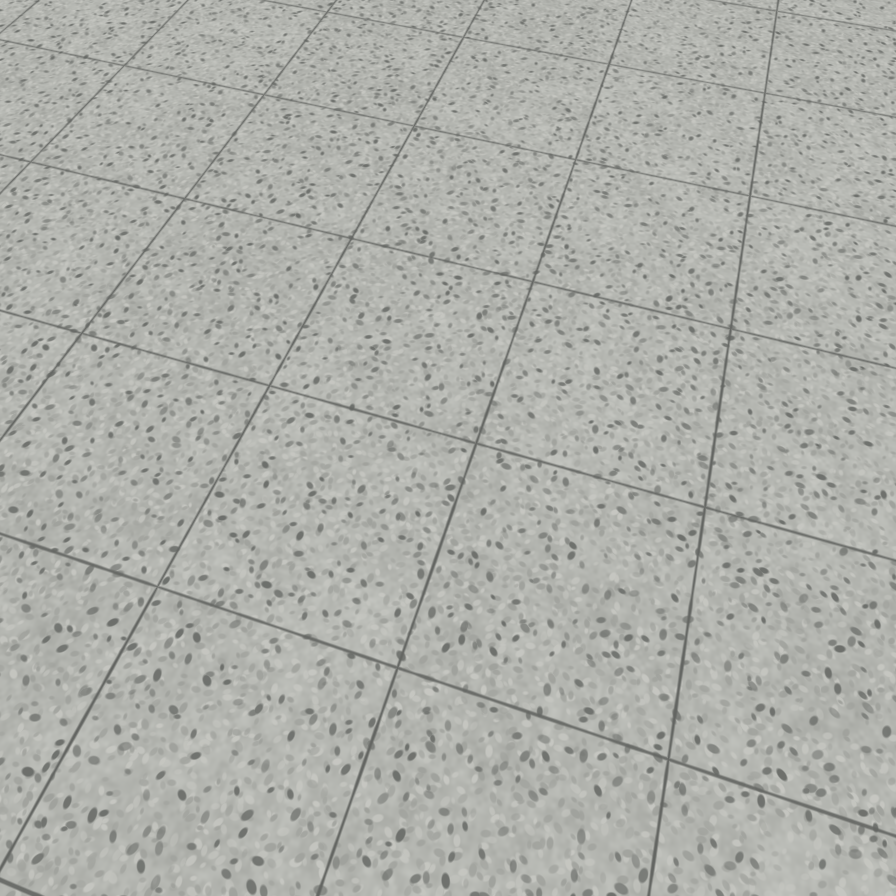
A three.js fragment shader for this texture:

```glsl
// Pale terrazzo floor of square tiles with thin dark joints, seen in perspective.
// Each canvas point is projected back onto the floor, where one unit is one tile;
// jittered cells scatter the stone chips and value noise mottles the ground.

#define ORIGIN vec2(0.1758, 0.3451)    // canvas position of one tile corner
#define AXIS_U vec2(0.2426, -0.1050)   // canvas step across one tile
#define AXIS_V vec2(0.1800, 0.3286)    // canvas step along one tile
#define TILT vec2(-0.0570, 0.1829)     // growth of depth along each axis
#define JOINT_HALF 0.0052              // half joint width, in tiles
#define SOFTNESS 0.0015                // edge softness, in canvas units
#define GROUND_COLOR vec3(0.708, 0.715, 0.694)
#define LIGHT_COLOR vec3(0.775, 0.778, 0.757)
#define MID_COLOR vec3(0.625, 0.632, 0.612)
#define DARK_COLOR vec3(0.425, 0.435, 0.420)
#define JOINT_COLOR vec3(0.390, 0.398, 0.385)

varying vec2 vUv;

float hash(vec2 p) {
  return fract(sin(dot(p, vec2(127.1, 311.7))) * 43758.5453);
}

float noise(vec2 p) {
  vec2 cell = floor(p);
  vec2 f = fract(p);
  f = f * f * (3.0 - 2.0 * f);
  float low = mix(hash(cell), hash(cell + vec2(1.0, 0.0)), f.x);
  float high = mix(hash(cell + vec2(0.0, 1.0)), hash(cell + vec2(1.0)), f.x);
  return mix(low, high, f.y);
}

float cross2(vec2 a, vec2 b) {
  return a.x * b.y - a.y * b.x;
}

// Coverage of scattered oval chips; radius and soft are in tiles
float chips(vec2 tile, float cells, float amount, float radius, float soft, float seed) {
  vec2 p = tile * cells;
  vec2 home = floor(p);
  float cover = 0.0;
  for (int j = -1; j <= 1; j++) {
    for (int i = -1; i <= 1; i++) {
      vec2 cell = home + vec2(float(i), float(j));
      vec2 key = cell + seed;
      vec2 center = cell + vec2(hash(key + 3.7), hash(key + 9.2));
      float angle = 6.2832 * hash(key + 15.4);
      vec2 axis = vec2(cos(angle), sin(angle));
      vec2 d = (p - center) / cells;
      d = vec2(dot(d, axis) * 0.78, cross2(axis, d) * 1.25);
      float size = radius * mix(0.55, 1.2, hash(key + 21.8));
      float shape = 1.0 - smoothstep(size - soft, size + soft, length(d));
      float strength = mix(0.45, 1.0, hash(key + 27.3));
      cover = max(cover, shape * strength * step(hash(key), amount));
    }
  }
  return cover;
}

// Joint coverage from the distance to the nearest line and the canvas size of a tile
float joint(float coord, float along, float scale) {
  float dist = abs(fract(coord + 0.5) - 0.5) * scale;
  float wear = mix(0.75, 1.3, noise(vec2(along * 18.0, floor(coord + 0.5) * 7.0)));
  float halfWidth = JOINT_HALF * wear * scale;
  return 1.0 - smoothstep(halfWidth - SOFTNESS, halfWidth + SOFTNESS, dist);
}

void main() {
  // Back-projection of the canvas onto the floor
  vec2 axisU = AXIS_U - TILT.x * vUv;
  vec2 axisV = AXIS_V - TILT.y * vUv;
  vec2 offset = vUv - ORIGIN;
  float area = cross2(axisU, axisV);
  vec2 tile = vec2(cross2(offset, axisV), cross2(axisU, offset)) / area;
  float depth = 1.0 + dot(TILT, tile);

  // Canvas size of a tile: mean, and measured square to each set of joints
  float meanScale = sqrt(area) / depth;
  vec2 jointScale = area / (depth * vec2(length(axisV), length(axisU)));
  float soft = SOFTNESS / meanScale;

  // Mottled ground with fine grain and a slight shift per tile
  vec3 color = GROUND_COLOR;
  color += 0.030 * (noise(tile * 5.0 + 40.0) - 0.5);
  color += 0.045 * (noise(tile * 24.0 + 80.0) - 0.5);
  color += 0.050 * (noise(tile * 58.0 + 10.0) - 0.5);
  color += 0.014 * (hash(floor(tile) + 5.0) - 0.5);

  // Stone chips, pale to dark
  color = mix(color, LIGHT_COLOR, chips(tile, 26.0, 0.50, 0.013, soft, 11.0));
  color = mix(color, MID_COLOR, chips(tile, 26.0, 0.48, 0.013, soft, 53.0));
  color = mix(color, DARK_COLOR, chips(tile, 20.0, 0.36, 0.015, soft, 97.0));

  // Joints
  float across = joint(tile.x, tile.y, jointScale.x);
  float along = joint(tile.y, tile.x, jointScale.y);
  color = mix(color, JOINT_COLOR, max(across, along * 0.9));

  gl_FragColor = vec4(color, 1.0);
}
```
